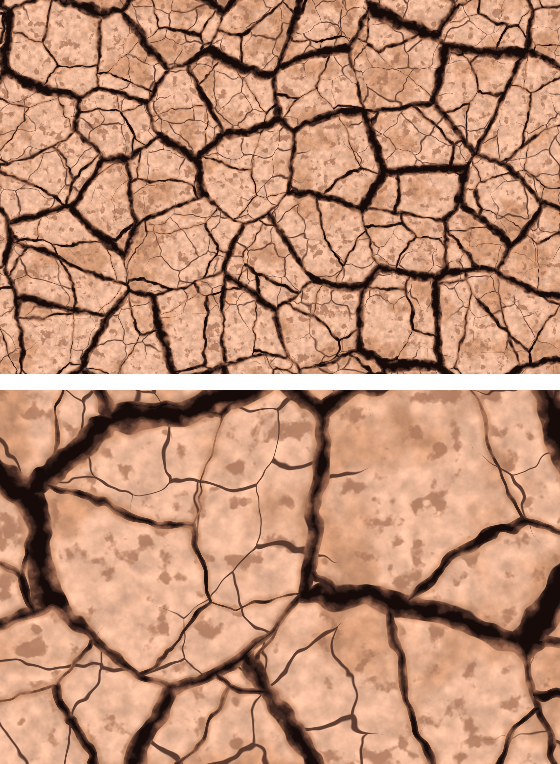
Top, the full canvas; bottom, a detail of the centre.
Give the GLSL for this texture, as a Shadertoy shader.

```glsl
// Sun-baked cracked clay: three nested Voronoi levels cut the ground into
// plates (wide fissures), pieces (medium cracks) and hairlines, each seeded
// by its parent plate; fbm adds ragged edges, mottling, pits and grit.

const vec3 CLAY_LIGHT = vec3(0.935, 0.725, 0.603);
const vec3 CLAY_TAN   = vec3(0.825, 0.600, 0.460);
const vec3 RIM_BROWN  = vec3(0.650, 0.445, 0.340);
const vec3 WALL_BROWN = vec3(0.450, 0.290, 0.220);
const vec3 SHADE      = vec3(0.260, 0.160, 0.130);
const vec3 DEEP       = vec3(0.085, 0.045, 0.037);

const vec2 LIGHT_DIR = vec2(-0.5, 0.866);

float hash12(vec2 p) {
    vec3 q = fract(vec3(p.xyx) * 0.1031);
    q += dot(q, q.yzx + 33.33);
    return fract((q.x + q.y) * q.z);
}

vec2 hash22(vec2 p) {
    return vec2(hash12(p), hash12(p + vec2(71.7, 23.3)));
}

float noise(vec2 p) {
    vec2 i = floor(p), f = fract(p);
    f = f * f * (3.0 - 2.0 * f);
    float low = mix(hash12(i), hash12(i + vec2(1, 0)), f.x);
    float high = mix(hash12(i + vec2(0, 1)), hash12(i + vec2(1, 1)), f.x);
    return mix(low, high, f.y);
}

float fbm(vec2 p) {
    float sum = 0.0, amp = 0.533;
    for (int i = 0; i < 4; i++) {
        sum += amp * noise(p);
        p = mat2(1.6, 1.2, -1.2, 1.6) * p + 7.3;
        amp *= 0.5;
    }
    return sum;
}

// Pushes points about, to bend and fray straight cell borders
vec2 warp(vec2 p, float freq, float amount) {
    vec2 q = p * freq;
    return p + amount * (vec2(noise(q), noise(q + 41.7)) - 0.5);
}

// x: distance to the nearest crack edge (negative inside), yz: cell id.
// Every border draws its own half width from the given range.
vec3 cracks(vec2 p, float scale, float seed, float thin, float wide) {
    p *= scale;
    vec2 cell = floor(p), offset = vec2(seed * 87.0, seed * 53.0);
    vec2 nearId = cell, nearVec = vec2(0.0);
    float best = 1e3;
    for (int y = -1; y <= 1; y++)
    for (int x = -1; x <= 1; x++) {
        vec2 id = cell + vec2(x, y);
        vec2 v = id + 0.08 + 0.84 * hash22(id + offset) - p;
        if (dot(v, v) < best) { best = dot(v, v); nearId = id; nearVec = v; }
    }
    float edge = 1e3;
    for (int y = -2; y <= 2; y++)
    for (int x = -2; x <= 2; x++) {
        if (x == 0 && y == 0) continue;
        vec2 id = nearId + vec2(x, y);
        vec2 v = id + 0.08 + 0.84 * hash22(id + offset) - p;
        float border = dot(0.5 * (v + nearVec), normalize(v - nearVec));
        float halfWidth = mix(thin, wide, hash12(nearId + id + offset + 5.5));
        edge = min(edge, border / scale - halfWidth);
    }
    return vec3(edge, nearId);
}

vec3 fissures(vec2 p) { return cracks(p, 5.0, 0.37, 0.0035, 0.0140); }

// Rim to black, by depth below the plate surface
vec3 crackColor(float depth) {
    vec3 c = mix(RIM_BROWN, WALL_BROWN, smoothstep(-0.003, 0.0015, depth));
    c = mix(c, SHADE, smoothstep(0.001, 0.004, depth));
    return mix(c, DEEP, smoothstep(0.004, 0.0085, depth));
}

vec3 clayColor(vec2 p, float edge) {
    float mottle = fbm(p * 16.0) + 0.30 * (noise(p * 3.0) - 0.5);
    float grain = fbm(p * 100.0);
    vec3 c = mix(CLAY_TAN, CLAY_LIGHT, smoothstep(0.32, 0.57, mottle));
    c *= 1.0 + 0.36 * (grain - 0.5);
    // Scattered pits, then a warm worn border
    float pits = smoothstep(0.60, 0.74, fbm(p * 62.0 + 9.0));
    c = mix(c, RIM_BROWN, 0.75 * pits);
    vec3 worn = CLAY_TAN * (0.80 + 0.36 * grain);
    return mix(worn, c, smoothstep(0.0, 0.0055, edge));
}

void mainImage(out vec4 fragColor, in vec2 fragCoord) {
    vec2 p = fragCoord / iResolution.y;
    float pixel = 1.0 / iResolution.y;

    vec2 bent = warp(warp(p, 5.0, 0.055), 38.0, 0.010);
    bent = warp(bent, 105.0, 0.0045);

    // Nested crack levels
    vec3 plate = fissures(bent);
    float seed = hash12(plate.yz + 3.1);
    float fissure = plate.x + 0.006 * (noise(p * 15.0) - 0.5);
    float piece = cracks(warp(bent, 11.0, 0.022), 5.6, seed, 0.0007, 0.0048).x;
    float hairWidth = 0.008 * (noise(p * 8.0 + 60.0) - 0.33);
    float hair = cracks(warp(bent, 24.0, 0.022), 12.0, seed + 0.5, -0.0011, 0.0003).x
               - clamp(hairWidth, -0.003, 0.0017);

    // Depth with loose grit and a shadow under the plate facing the light
    float slope = (fissures(bent + LIGHT_DIR * 0.005).x - plate.x) / 0.005;
    float facing = clamp(slope, -1.0, 1.0);
    float opening = max(-fissure, -2.0 * piece);
    float grit = fbm(p * 75.0) - 0.5;
    float depth = opening + 0.0020 * facing + 0.017 * grit;

    float edge = min(fissure, piece);
    vec3 color = clayColor(p, edge);
    color *= 1.0 - 0.06 * facing * smoothstep(0.009, 0.0, fissure);
    float hairCover = smoothstep(0.7 * pixel, -0.7 * pixel, hair);
    color = mix(color, mix(WALL_BROWN, SHADE, 0.7), 0.92 * hairCover);
    float cover = smoothstep(-0.8 * pixel, 0.8 * pixel, opening);
    color = mix(color, crackColor(depth), cover);

    fragColor = vec4(clamp(color, 0.0, 1.0), 1.0);
}
```
